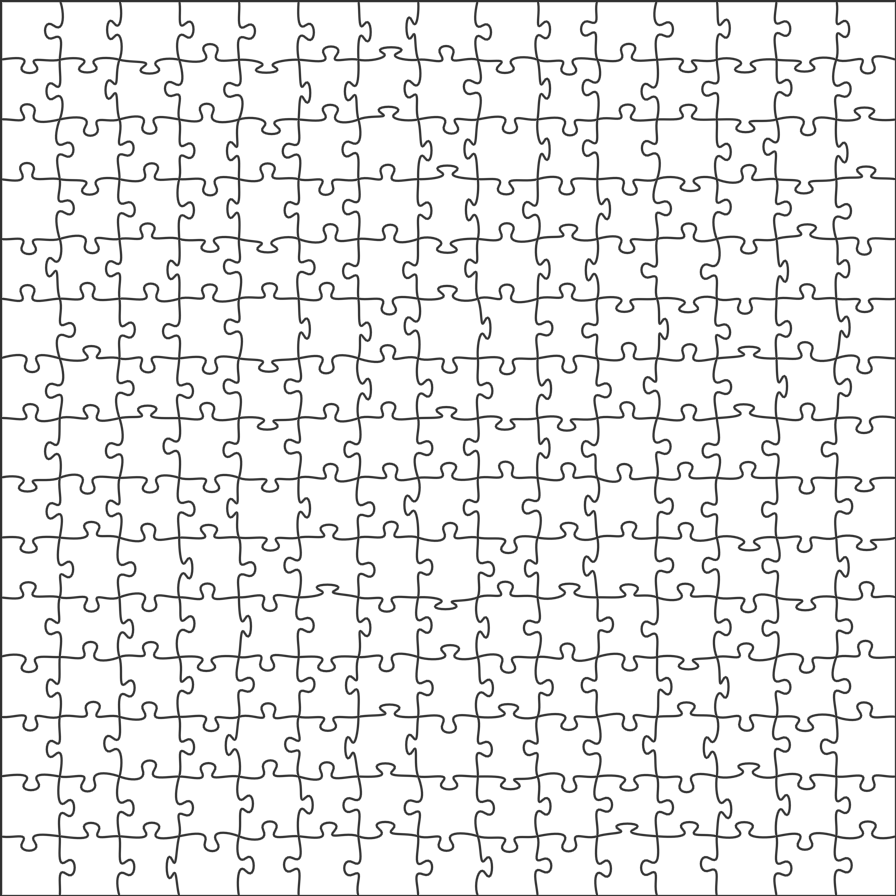
Give the GLSL for this pattern, as a WebGL 2 fragment shader.

```glsl
#version 300 es
precision highp float;

#define PIECES 15.0
#define LINE_WIDTH 0.037
#define TAB_SIZE 0.1
#define TAB_SHIFT 0.045
#define TAB_SKEW 0.03
#define TAB_DEPTH_JITTER 0.025
#define CORNER_TILT 0.085
#define CURVE_STEPS 12
#define INK_COLOR vec3(0.19)
#define PAPER_COLOR vec3(1.0)

uniform vec2 u_resolution;
out vec4 fragColor;

// Four random values from 0 to 1 for a grid corner and a channel
vec4 hash4(vec2 corner, float channel) {
    vec3 key = vec3(corner, channel);
    vec4 phase = vec4(dot(key, vec3(127.1, 311.7, 74.7)),
                      dot(key, vec3(269.5, 183.3, 246.1)),
                      dot(key, vec3(113.5, 271.9, 124.6)),
                      dot(key, vec3(419.2, 371.9, 168.2)));
    return fract(sin(phase) * 43758.545);
}

float segmentDistance(vec2 p, vec2 a, vec2 b) {
    vec2 ab = b - a;
    float along = clamp(dot(p - a, ab) / max(dot(ab, ab), 1e-8), 0.0, 1.0);
    return length(p - a - ab * along);
}

// Distance to a cubic Bezier, walked as short segments
float curveDistance(vec2 p, vec2 a, vec2 b, vec2 c, vec2 d) {
    float nearest = 1e3;
    vec2 previous = a;
    for (int i = 1; i <= CURVE_STEPS; i++) {
        float t = float(i) / float(CURVE_STEPS);
        float s = 1.0 - t;
        vec2 point = s * s * s * a + 3.0 * s * t * (s * b + t * c) + t * t * t * d;
        nearest = min(nearest, segmentDistance(p, previous, point));
        previous = point;
    }
    return nearest;
}

// Slope of the cut through a corner, shared by the edges on both sides
float cornerTilt(vec2 corner, float axis) {
    return CORNER_TILT * (2.0 * hash4(corner, axis + 2.0).x - 1.0);
}

// One tabbed edge from a corner: axis 0 runs right, axis 1 runs up
float edgeDistance(vec2 position, vec2 corner, float axis) {
    bool vertical = axis > 0.5;
    float line = vertical ? corner.x : corner.y;
    if (line < 0.5 || line > PIECES - 0.5) return 1e3;

    vec2 p = position - corner;
    vec2 next = corner + (vertical ? vec2(0.0, 1.0) : vec2(1.0, 0.0));
    if (vertical) p = p.yx;

    // Mirror so that the tab always points to positive y
    vec4 random = hash4(corner, axis);
    float flip = random.x < 0.5 ? -1.0 : 1.0;
    p.y *= flip;

    // Most tabs are round and narrow, a few are wide and flat
    float flatness = random.w * random.w * random.w;
    float neck = TAB_SIZE * (1.0 + 0.2 * flatness);
    float head = TAB_SIZE * (2.0 + 2.0 * flatness);
    float top = TAB_SIZE * (3.0 - 0.7 * flatness);
    float skew = TAB_SKEW * (2.0 * random.z - 1.0);
    float depth = TAB_DEPTH_JITTER * (2.0 * fract(random.x * 2.0) - 1.0);
    vec2 center = vec2(0.5 + TAB_SHIFT * (2.0 * random.y - 1.0), depth);

    vec2 neckLeft = center + vec2(-neck, TAB_SIZE);
    vec2 neckRight = center + vec2(neck, TAB_SIZE);
    vec2 headLeft = center + vec2(-head - skew, top);
    vec2 headRight = center + vec2(head - skew, top);
    float pull = 1.0 - 0.5 * flatness;
    vec2 baseLeft = neckLeft - pull * (headLeft - neckLeft);
    vec2 baseRight = neckRight - pull * (headRight - neckRight);

    vec2 startHandle = vec2(0.2, flip * cornerTilt(corner, axis));
    vec2 endHandle = vec2(0.8, -flip * cornerTilt(next, axis));
    float leftShoulder = curveDistance(p, vec2(0.0), startHandle, baseLeft, neckLeft);
    float knob = curveDistance(p, neckLeft, headLeft, headRight, neckRight);
    float rightShoulder = curveDistance(p, neckRight, baseRight, endHandle, vec2(1.0, 0.0));
    return min(knob, min(leftShoulder, rightShoulder));
}

// Outer frame, heavier on the left and top
float frameDistance(vec2 p) {
    float heavy = min(p.x, PIECES - p.y) - 0.5 * LINE_WIDTH;
    float light = min(PIECES - p.x, p.y);
    return min(heavy, light);
}

void main() {
    vec2 position = gl_FragCoord.xy / u_resolution * PIECES;
    vec2 cell = floor(position);

    // The four edges around this piece
    float nearest = frameDistance(position);
    for (int side = 0; side < 2; side++) {
        float offset = float(side);
        nearest = min(nearest, edgeDistance(position, cell + vec2(0.0, offset), 0.0));
        nearest = min(nearest, edgeDistance(position, cell + vec2(offset, 0.0), 1.0));
    }

    float softness = 0.8 * PIECES / min(u_resolution.x, u_resolution.y);
    float halfWidth = 0.5 * LINE_WIDTH;
    float ink = 1.0 - smoothstep(halfWidth - softness, halfWidth + softness, nearest);
    fragColor = vec4(mix(PAPER_COLOR, INK_COLOR, ink), 1.0);
}
```
